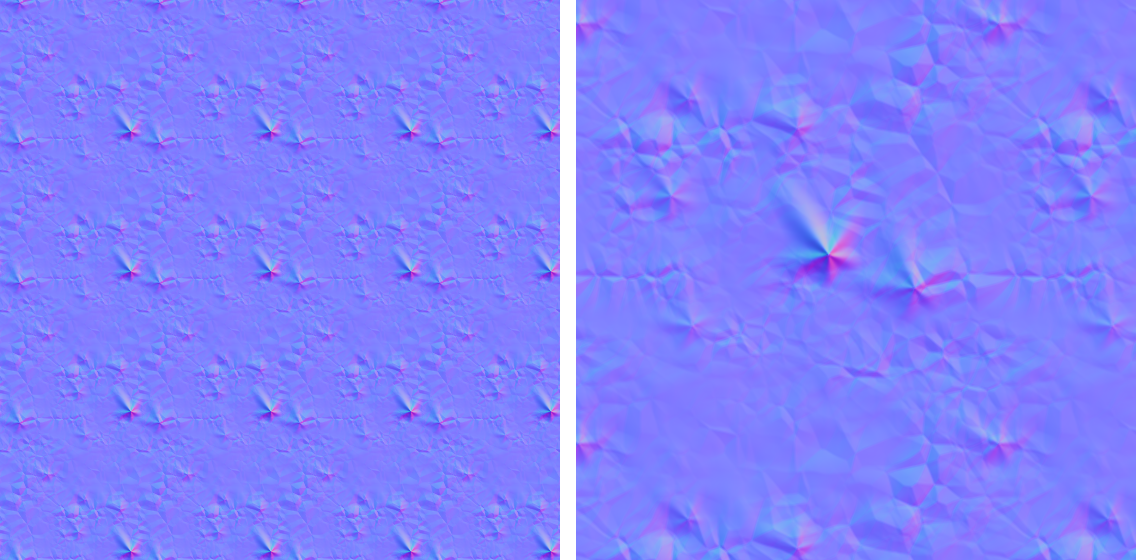
Left, the full canvas; right, a detail of the centre.
Give the GLSL for this texture map, as a WebGL 2 fragment shader.

```glsl
#version 300 es
precision highp float;
// Tangent-space normal map of crumpled paper, a tile of folds repeated 4 by 4.

uniform vec2 u_resolution;
out vec4 fragColor;

const float REPEATS = 4.0;        // tiles across and down
const float SAMPLE_STEP = 0.004;  // slope sampling distance, in tiles
const float WARP = 0.03;          // bending of the creases
const float SWELL_SLOPE = 0.036;  // soft undulation
const float FOLD_SLOPE = 0.055;   // large flat facets
const float CREASE_SLOPE = 0.07;  // small facets
const float FINE_SLOPE = 0.05;    // finest facets
const float STREAK_SLOPE = 0.013; // diagonal wrinkles
const float PEAK_SKEW = 0.4;      // steeper lower right flank
const vec2 STEEP_SIDE = vec2(0.6, -0.8);

// Pinched points: x, y, radius, slope
const int PEAK_COUNT = 7;
const vec4 PEAKS[PEAK_COUNT] = vec4[](
    vec4(0.935, 0.06, 0.100, 0.95), vec4(0.14, 0.98, 0.110, 0.45),
    vec4(0.86, 0.36, 0.080, 0.36), vec4(0.60, 0.43, 0.060, 0.28),
    vec4(0.56, 0.20, 0.090, 0.32), vec4(0.61, 0.89, 0.080, 0.26),
    vec4(0.34, 0.61, 0.085, 0.32));

// Smoother areas: x, y, radius
const int CALM_COUNT = 2;
const vec3 CALM[CALM_COUNT] = vec3[](vec3(0.62, 0.69, 0.17), vec3(0.27, 0.31, 0.15));

vec2 hash2(vec2 cell, float seed) {
    uvec3 v = uvec3(uint(cell.x), uint(cell.y), uint(seed));
    uint h = v.x * 1597u + v.y * 51749u + v.z * 7919u + 101u;
    h = (h ^ (h >> 15u)) * 73244475u;
    h = (h ^ (h >> 13u)) * 73244475u;
    h ^= h >> 16u;
    return vec2(float(h & 65535u), float(h >> 16u)) / 65535.0;
}

// Value noise from -1 to 1 that wraps after one tile
float noise(vec2 p, float freq, float seed) {
    p *= freq;
    vec2 cell = floor(p), f = p - cell;
    f = f * f * f * (f * (f * 6.0 - 15.0) + 10.0);
    vec2 lo = mod(cell, freq), hi = mod(cell + 1.0, freq);
    float a = hash2(lo, seed).x;
    float b = hash2(vec2(hi.x, lo.y), seed).x;
    float c = hash2(vec2(lo.x, hi.y), seed).x;
    float d = hash2(hi, seed).x;
    return 2.0 * mix(mix(a, b, f.x), mix(c, d, f.x), f.y) - 1.0;
}

// Difference of squared Voronoi distances: flat facets with sharp creases
float facets(vec2 p, float freq, float seed) {
    p *= freq;
    vec2 cell = floor(p), f = p - cell;
    float nearest = 9.0, second = 9.0;
    for (int j = -1; j <= 1; j++)
    for (int i = -1; i <= 1; i++) {
        vec2 offset = vec2(float(i), float(j));
        vec2 site = 0.05 + 0.9 * hash2(mod(cell + offset, freq), seed);
        vec2 d = offset + site - f;
        float dist = dot(d, d);
        second = min(second, max(nearest, dist));
        nearest = min(nearest, dist);
    }
    return (second - nearest) / freq;
}

// Signed strength, sparse so that few folds stand out
float patches(vec2 p, float freq, float seed) {
    float n = noise(p, freq, seed);
    return n * (0.25 + 1.25 * abs(n));
}

vec2 wrapped(vec2 d) {
    return fract(d + 0.5) - 0.5;
}

// Skewed cones with folds radiating from the tip
float peaks(vec2 p) {
    float h = 0.0;
    for (int i = 0; i < PEAK_COUNT; i++) {
        vec4 peak = PEAKS[i];
        vec2 d = wrapped(p - peak.xy);
        float star = 1.0 + 0.2 * sin(5.0 * atan(d.y, d.x + 1e-5) + float(i) * 1.7);
        float dist = length(d) * star + PEAK_SKEW * dot(d, STEEP_SIDE);
        float fall = max(0.0, 1.0 - dist / peak.z);
        h += 0.5 * peak.z * peak.w * fall * fall;
    }
    return h;
}

float roughness(vec2 p) {
    float rough = 1.15;
    for (int i = 0; i < CALM_COUNT; i++) {
        vec2 d = wrapped(p - CALM[i].xy) / CALM[i].z;
        rough *= 1.0 - 0.75 * exp(-dot(d, d));
    }
    return rough;
}

float height(vec2 p) {
    vec2 q = p + WARP * 0.5 * vec2(noise(p, 7.0, 1.0), noise(p, 7.0, 2.0));
    q += WARP * 0.2 * vec2(noise(p, 17.0, 12.0), noise(p, 17.0, 13.0));
    vec2 sheared = vec2(2.0 * q.x - q.y, 2.0 * q.y - q.x); // rising diagonal
    float swell = noise(p, 5.0, 3.0) / 10.0 + noise(q, 11.0, 4.0) / 22.0 + noise(q, 23.0, 5.0) / 60.0;
    float folds = FOLD_SLOPE * patches(p, 5.0, 6.0) * facets(q, 8.0, 7.0)
        + CREASE_SLOPE * patches(p, 6.0, 8.0) * facets(q, 13.0, 9.0)
        + FINE_SLOPE * patches(p, 7.0, 14.0) * facets(q, 23.0, 15.0)
        + STREAK_SLOPE * patches(p, 5.0, 10.0) * facets(sheared, 7.0, 11.0);
    return SWELL_SLOPE * swell + roughness(p) * folds + peaks(p);
}

void main() {
    vec2 tile = fract(gl_FragCoord.xy / u_resolution * REPEATS);
    vec2 e = vec2(SAMPLE_STEP, 0.0);
    vec2 slope = vec2(height(tile + e.xy) - height(tile - e.xy),
                      height(tile + e.yx) - height(tile - e.yx)) / (2.0 * SAMPLE_STEP);
    fragColor = vec4(0.5 + 0.5 * normalize(vec3(-slope, 1.0)), 1.0);
}
```
